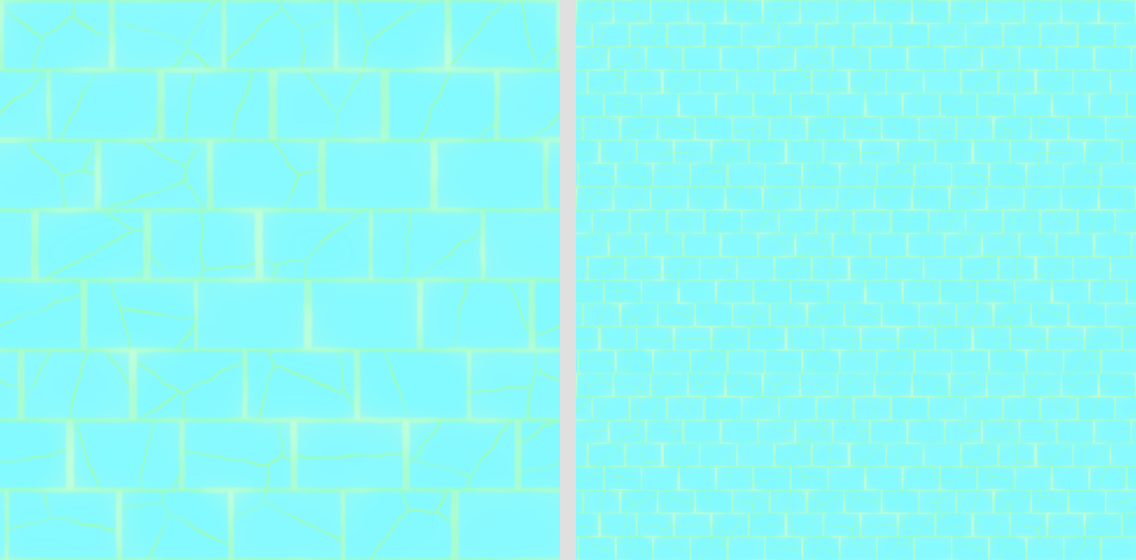
Left: one tile. Right: repeated 3 by 3.
Write a Shadertoy shader that draws this texture.

```glsl
// Pale aqua brick wall, 5 bricks across and 8 rows, each row shifted by 7/16 brick.
// Soft mint joints glow unevenly; each brick is split by its own few Voronoi cracks.
// Brick ids and gradient noise wrap, so the canvas tiles in both directions.

vec2 hash2(vec2 p) {
    vec3 q = fract(vec3(p.xyx) * vec3(0.1031, 0.1030, 0.0973));
    q += dot(q, q.yzx + 33.33);
    return fract((q.xx + q.yz) * q.zy);
}

// Gradient at a wrapped lattice corner, projected on the offset from it
float corner(vec2 cell, vec2 f, vec2 o, float period) {
    float a = 6.2832 * hash2(mod(cell + o, period) + 7.0).x;
    return dot(vec2(cos(a), sin(a)), f - o);
}

// Gradient noise, about -0.7 to 0.7, repeating every period cells
float noise(vec2 p, float period) {
    vec2 i = floor(p), f = fract(p);
    vec2 u = f * f * f * (f * (f * 6.0 - 15.0) + 10.0);
    return mix(mix(corner(i, f, vec2(0, 0), period), corner(i, f, vec2(1, 0), period), u.x),
               mix(corner(i, f, vec2(0, 1), period), corner(i, f, vec2(1, 1), period), u.x), u.y);
}

// Crack site k of a brick, scattered slightly beyond its bounds
vec2 site(vec2 id, int k, vec2 size) {
    return size * (hash2(id * 13.0 + float(k) * 71.0 + 3.0) * 1.3 - 0.15);
}

// Distance to the nearest border between the brick's sites
float crackDistance(vec2 p, vec2 id, vec2 size) {
    int count = 1 + int(4.0 * sqrt(hash2(id + 91.0).x));
    vec2 nearest = vec2(9.0);
    int owner = 0;
    for (int k = 0; k < count; k++) {
        vec2 r = site(id, k, size) - p;
        if (dot(r, r) < dot(nearest, nearest)) { nearest = r; owner = k; }
    }
    float d = 1.0;
    for (int k = 0; k < count; k++) {
        if (k == owner) continue;
        vec2 r = site(id, k, size) - p;
        d = min(d, dot(0.5 * (nearest + r), normalize(r - nearest + 1e-5)));
    }
    return d;
}

// Soft line coverage, never sharper than a pixel
float line(float d, float halfWidth, float blur) {
    blur = max(blur, 1.0 / iResolution.y);
    return 1.0 - smoothstep(halfWidth - blur, halfWidth + blur, d);
}

void mainImage(out vec4 fragColor, in vec2 fragCoord) {
    vec2 uv = fragCoord / iResolution.xy;
    vec2 wobble = vec2(noise(uv * 28.0, 28.0), noise(uv * 28.0 + 11.37, 28.0));
    float wear = noise(uv * 9.0 + 0.4, 9.0);

    // Brick layout
    vec2 grid = vec2(5.0, 8.0), size = 1.0 / grid;
    vec2 b = (uv + 0.0018 * wobble) * grid;
    float row = mod(floor(b.y), grid.y);
    b.x -= 0.4375 * (7.0 - row);
    vec2 id = vec2(mod(floor(b.x), grid.x), row);
    vec2 local = fract(b) * size;
    vec2 edge = min(local, size - local);

    // Joints: upright ones vary in width, level ones are thinner
    float jointId = mod(floor(b.x + 0.5), grid.x);
    float jointWidth = mix(0.0035, 0.0075, hash2(vec2(jointId, row) + 47.0).x);
    float upright = line(edge.x, jointWidth, 0.0035);
    float level = line(edge.y, 0.0040 + 0.0015 * wear, 0.0030);

    // Cracks fade in and out along their length
    float d = crackDistance(local + 0.005 * wobble, id, size);
    float fade = smoothstep(-0.5, 0.2, noise(uv * 14.0 + 5.2, 14.0));
    float crack = line(d, 0.0024, 0.0020) * mix(0.4, 0.9, fade);

    // Uneven glow spilling from the joints into the bricks
    float spill = smoothstep(-0.25, 0.5, wear);
    float glow = exp(-edge.x / 0.018) + exp(-edge.y / 0.014);
    glow = min(glow * mix(0.08, 0.55, spill), 0.8);

    vec3 color = vec3(0.51 + 0.025 * hash2(id + 29.0).y, 0.98, 1.0);
    color = mix(color, vec3(0.68, 0.98, 0.90), glow);
    color = mix(color, vec3(0.61, 0.99, 0.74), crack);
    color = mix(color, vec3(0.62, 0.99, 0.77), 0.85 * level);
    color = mix(color, vec3(0.67, 0.99, 0.80), 0.90 * upright);
    color += vec3(0.07, 0.01, 0.05) * spill * max(level, upright);
    fragColor = vec4(min(color, 1.0), 1.0);
}
```
